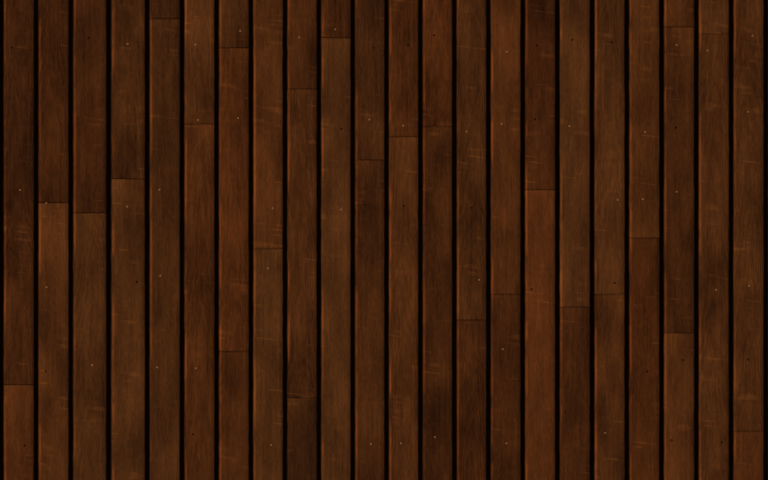
A Shadertoy shader for this texture:

```glsl
// Dark stained vertical timber boards with black gaps, butt joints, grain and nail heads

float hash(vec2 p) {
    vec3 q = fract(p.xyx * vec3(0.1031, 0.1030, 0.0973));
    q += dot(q, q.yzx + 33.33);
    return fract((q.x + q.y) * q.z);
}

float noise(vec2 p) {
    vec2 i = floor(p), f = fract(p);
    f = f * f * (3.0 - 2.0 * f);
    return mix(mix(hash(i), hash(i + vec2(1, 0)), f.x),
               mix(hash(i + vec2(0, 1)), hash(i + vec2(1, 1)), f.x), f.y);
}

float fbm(vec2 p) {
    float sum = 0.0, amp = 0.5;
    for (int i = 0; i < 4; i++) {
        sum += amp * noise(p);
        p = p * 2.03 + 17.3;
        amp *= 0.5;
    }
    return sum / 0.9375;
}

void mainImage(out vec4 fragColor, in vec2 fragCoord) {
    vec2 uv = fragCoord / iResolution.xy;
    float pixel = 1.0 / iResolution.y;

    // Boards: about 22 across, slightly wider on the left
    float widen = 0.2 * smoothstep(0.09, 0.2, uv.x) * (1.0 - smoothstep(0.24, 0.72, uv.x));
    float u = uv.x * 22.1 - 0.036 - widen;
    float board = floor(u) + 3.0;
    float across = fract(u);
    float fromGap = across - step(0.5, across);

    // Planks: each board is cut at its own lengths
    float plankLength = 0.6 + 0.5 * hash(vec2(board, 4.0));
    float v = uv.y / plankLength + hash(vec2(board, 9.0));
    vec2 plank = vec2(board, floor(v) + 20.0);
    float fromJoint = (fract(v + 0.5) - 0.5) * plankLength;
    float seed = hash(plank);

    // Local position in units of the canvas height, shifted per plank
    vec2 p = vec2(across * 0.0724, uv.y) + 40.0 * vec2(seed, hash(plank + 51.0));

    // Stain, streaks and long growth rings
    float broad = noise(p * vec2(5.0, 3.5));
    float stain = fbm(p * vec2(24.0, 11.0));
    float streak = fbm(p * vec2(200.0, 14.0));
    float fibre = noise(p * vec2(380.0, 130.0));
    float bend = (across - 0.5) * (across - 0.5) * 14.0;
    float rings = sin(6.2832 * (uv.y * 12.0 + bend + 5.0 * fbm(p * vec2(30.0, 6.0))));
    float figured = step(0.65, hash(plank + 7.0));
    float tone = 0.51 + 0.38 * (seed - 0.5) + 0.32 * (broad - 0.5) + 0.75 * (stain - 0.5)
               + 0.35 * (streak - 0.5) + 0.2 * (fibre - 0.5) + 0.06 * figured * rings;

    // Pale scuffs lying across the boards, thin and slightly tilted
    vec2 tilted = p + vec2(0.0, 0.12 * p.x);
    float scuff = noise(tilted * vec2(22.0, 190.0)) * fbm(p * vec2(26.0, 28.0) + 5.0);
    tone += 0.3 * smoothstep(0.42, 0.72, scuff);

    // Butt joints: a faint seam, with a paler worn end on one side
    float seam = 1.0 - smoothstep(0.0005, 0.0015 + pixel, abs(fromJoint));
    float wornEnd = step(fromJoint, 0.0) * exp(fromJoint * 40.0);
    tone += 0.2 * wornEnd * (stain + 0.2) - 0.28 * seam;

    vec3 color = mix(vec3(0.165, 0.078, 0.029), vec3(0.355, 0.19, 0.079), clamp(tone, -0.2, 1.25));
    color *= mix(vec3(1.02, 0.97, 0.93), vec3(0.98, 1.03, 1.08), hash(plank + 23.0));

    // Small nail heads, bright or rusted away to dark
    float row = floor(uv.y * 6.0);
    vec2 nail = vec2(board, row + 70.0);
    vec2 center = vec2(0.25 + 0.5 * hash(nail + 3.0), (row + 0.35 + 0.3 * hash(nail + 8.0)) / 6.0);
    float nailDistance = length(vec2((across - center.x) * 0.0724, uv.y - center.y));
    float head = (1.0 - smoothstep(0.001, 0.0015 + pixel, nailDistance)) * step(0.4, hash(nail));
    vec3 metal = mix(vec3(0.08, 0.035, 0.015), vec3(0.5, 0.36, 0.23), step(0.35, hash(nail + 15.0)));
    color = mix(color, metal, 0.65 * head);

    // Worn orange rim beside the gap and soft shade toward the right edge
    float wear = fbm(vec2(board * 7.3, uv.y * 14.0));
    float rim = exp(-pow((across - 0.115) / 0.035, 2.0));
    color += vec3(0.15, 0.065, 0.02) * rim * smoothstep(0.3, 0.7, wear);
    color *= 1.0 - 0.18 * smoothstep(0.8, 0.94, across);

    // Black gaps with slightly ragged, rounded edges
    float ragged = 0.014 * (noise(vec2(board * 5.1, uv.y * 45.0)) - 0.5);
    float solid = smoothstep(0.03, 0.075 + 11.0 * pixel, abs(fromGap) + ragged);
    color = mix(vec3(0.028, 0.007, 0.0), color, solid);

    fragColor = vec4(clamp(color, 0.0, 1.0), 1.0);
}
```
